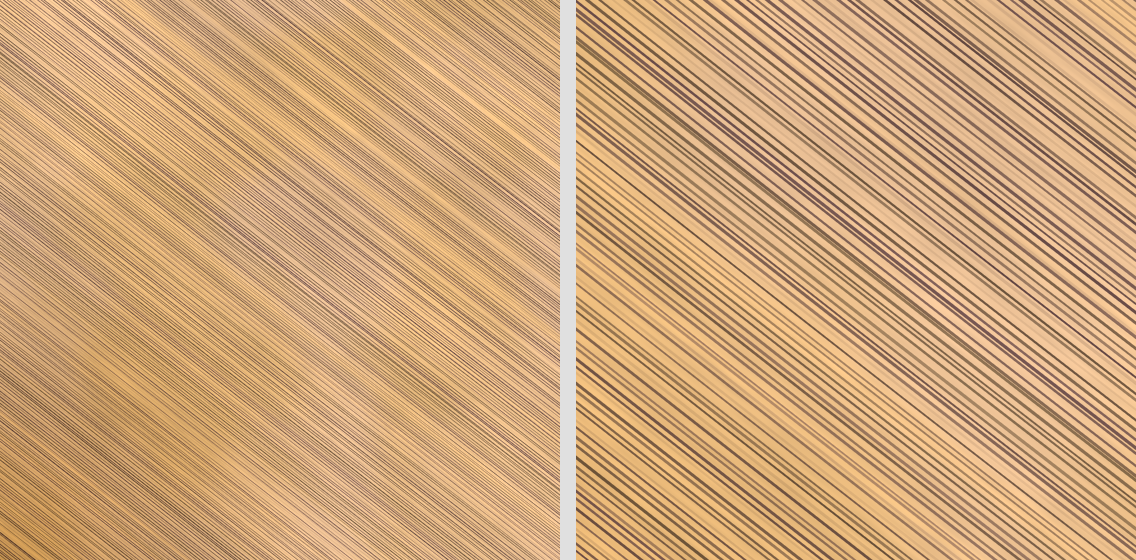
Left, the full canvas; right, a detail of the centre.
Give the GLSL for this texture, as a WebGL 2 fragment shader.

```glsl
#version 300 es
precision highp float;

uniform vec2 u_resolution;
out vec4 fragColor;

const float GRAIN_ANGLE = 0.663;
const float LINES_PER_UNIT = 238.0;

float hash(vec2 p) {
    return fract(sin(dot(p, vec2(127.1, 311.7))) * 43758.5453);
}

float valueNoise(vec2 p) {
    vec2 cell = floor(p);
    vec2 f = fract(p);
    vec2 s = f * f * (3.0 - 2.0 * f);
    float low = mix(hash(cell), hash(cell + vec2(1.0, 0.0)), s.x);
    float high = mix(hash(cell + vec2(0.0, 1.0)), hash(cell + vec2(1.0, 1.0)), s.x);
    return mix(low, high, s.y);
}

float fractalNoise(vec2 p) {
    float sum = 0.0;
    float weight = 0.55;
    for (int i = 0; i < 3; i++) {
        sum += weight * valueNoise(p);
        p = p * 2.03 + 17.3;
        weight *= 0.5;
    }
    return sum / 0.9625;
}

// Share of a pixel-wide window covered by a stripe
float stripeCoverage(float offset, float halfWidth, float pixel) {
    float left = max(offset - 0.5 * pixel, -halfWidth);
    float right = min(offset + 0.5 * pixel, halfWidth);
    return max(right - left, 0.0) / pixel;
}

// Thin dark lines with uneven spacing; a few are nearly absent
float grainLines(float along, float across, float pixel) {
    float position = across * LINES_PER_UNIT;
    float scaledPixel = pixel * LINES_PER_UNIT;
    float base = floor(position);
    float ink = 0.0;
    for (int i = -1; i <= 1; i++) {
        float id = base + float(i);
        float center = id + 0.5 + 0.6 * (hash(vec2(id, 3.0)) - 0.5);
        float halfWidth = mix(0.12, 0.23, hash(vec2(id, 11.0)));
        float depth = mix(0.6, 1.0, hash(vec2(id, 23.0)));
        depth *= mix(0.2, 1.0, step(0.13, hash(vec2(id, 47.0))));
        depth *= mix(0.85, 1.1, valueNoise(vec2(along * 5.0, id * 7.0)));
        ink += depth * stripeCoverage(position - center, halfWidth, scaledPixel);
    }
    return min(ink, 1.0);
}

void main() {
    float scale = min(u_resolution.x, u_resolution.y);
    vec2 p = gl_FragCoord.xy / scale;
    float pixel = 1.0 / scale;

    // Coordinates along and across the grain, with a faint bend
    vec2 direction = vec2(cos(GRAIN_ANGLE), -sin(GRAIN_ANGLE));
    float along = dot(p, direction);
    float across = dot(p, vec2(-direction.y, direction.x));
    across += 0.004 * valueNoise(p * 1.7 + 4.0);

    // Narrow streaks where the lines thin out
    float wideBand = valueNoise(vec2(along * 0.3, across * 62.0 + 5.0));
    float fineBand = valueNoise(vec2(along * 0.4, across * 130.0 + 40.0));
    float band = 0.45 * wideBand + 0.55 * fineBand;
    float clearing = smoothstep(0.6, 0.9, band);

    // Soft patches of pale and golden wood
    float patchTone = fractalNoise(p * 3.6 + 9.0);
    float patchLight = fractalNoise(vec2(along * 3.2, across * 6.0) + 31.0);
    float pale = smoothstep(0.25, 0.7, patchTone);
    vec3 wood = mix(vec3(0.925, 0.74, 0.495), vec3(0.935, 0.765, 0.595), pale);
    wood = mix(wood, vec3(0.95, 0.755, 0.50), 0.5 * clearing);
    wood *= 1.0 + 0.07 * (band - 0.5);

    // Dark lines, varying between brown and violet-brown
    float lineTint = valueNoise(vec2(across * 160.0, 2.0));
    vec3 lineColor = mix(vec3(0.36, 0.28, 0.18), vec3(0.33, 0.22, 0.25), lineTint);
    float ink = grainLines(along, across, pixel);
    ink *= mix(1.0, 0.55, clearing);
    vec3 color = mix(wood, lineColor, 0.92 * ink);

    // Broad light, darker and warmer toward the lower left
    color *= 1.0 + 0.18 * (patchLight - 0.5);
    float corner = 1.0 - smoothstep(0.0, 0.7, length(p));
    color *= mix(vec3(1.01), vec3(0.89, 0.83, 0.67), corner);

    // Fine fibres
    float fibre = valueNoise(vec2(along * 45.0, across * 420.0));
    color *= 1.0 + 0.06 * (fibre - 0.5);

    fragColor = vec4(clamp(color, 0.0, 1.0), 1.0);
}
```
